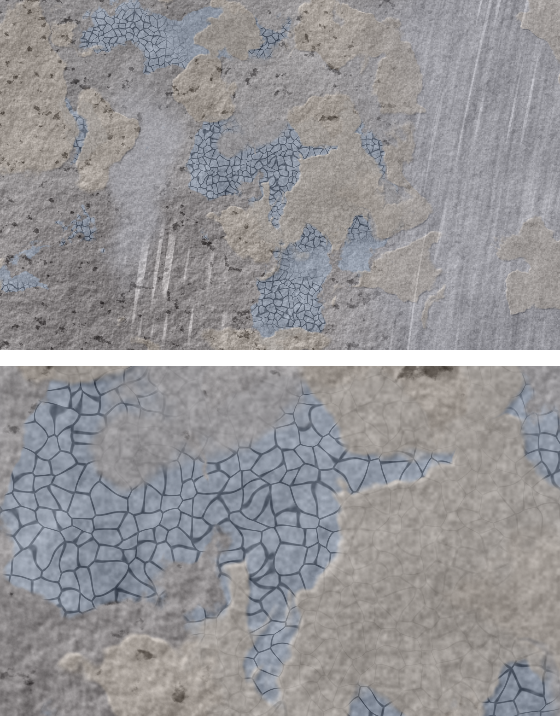
Top, the full canvas; bottom, a detail of the centre.
This texture is drawn by a WebGL 1 fragment shader. Its source:

```glsl
precision highp float;
uniform vec2 u_resolution;

float hash(vec2 p) {
  vec3 q = fract(p.xyx * 0.1031);
  q += dot(q, q.yzx + 33.33);
  return fract((q.x + q.y) * q.z);
}

float noise(vec2 p) {
  vec2 i = floor(p), f = fract(p);
  f = f * f * (3.0 - 2.0 * f);
  return mix(mix(hash(i), hash(i + vec2(1, 0)), f.x),
             mix(hash(i + vec2(0, 1)), hash(i + vec2(1, 1)), f.x), f.y);
}

float fbm(vec2 p) {
  float sum = 0.0, amp = 0.52;
  for (int i = 0; i < 5; i++) {
    sum += amp * noise(p);
    p = mat2(1.6, 1.2, -1.2, 1.6) * p + 7.3;
    amp *= 0.5;
  }
  return sum;
}

// Positive inside, roughly a distance
float blob(vec2 p, vec2 centre, vec2 radius) {
  return (1.0 - length((p - centre) / radius)) * min(radius.x, radius.y);
}

vec2 ragged(vec2 p) {
  return p + 0.17 * (vec2(fbm(p * 8.0), fbm(p * 8.0 + 40.0)) - 0.5);
}

// Exposed blue paint
float paintField(vec2 p) {
  float d = blob(p, vec2(0.86, 0.47), vec2(0.16, 0.20));
  d = max(d, blob(p, vec2(0.63, 0.56), vec2(0.09, 0.14)));
  d = max(d, blob(p, vec2(1.04, 0.46), vec2(0.08, 0.22)));
  d = max(d, blob(p, vec2(0.85, 0.20), vec2(0.10, 0.18)));
  d = max(d, blob(p, vec2(0.52, 0.90), vec2(0.28, 0.08)));
  d = max(d, blob(p, vec2(0.22, 0.64), vec2(0.06, 0.08)));
  return max(d, (fbm(p * 5.0 + 17.0) - 0.67 - 0.2 * smoothstep(0.2, 1.2, p.x)) * 0.3);
}

// Raised warm plaster
float plasterField(vec2 p) {
  float d = blob(p, vec2(0.59, 0.76), vec2(0.09, 0.09));
  d = max(d, blob(p, vec2(0.94, 0.67), vec2(0.13, 0.08)));
  d = max(d, blob(p, vec2(1.16, 0.75), vec2(0.08, 0.11)));
  d = max(d, blob(p, vec2(0.08, 0.74), vec2(0.12, 0.26)));
  d = max(d, blob(p, vec2(0.28, 0.60), vec2(0.07, 0.16)));
  d = max(d, blob(p, vec2(0.76, 0.02), vec2(0.20, 0.06)));
  return max(d, (fbm(p * 4.5 + 61.0) - 0.64) * 0.3);
}

float relief(vec2 p, float rough) {
  float grit = fbm(p * 26.0) + 0.4 * fbm(p * 85.0);
  return rough * grit + 0.16 * smoothstep(-0.004, 0.006, plasterField(ragged(p)));
}

// Gap between the two nearest cell centres: zero on a crack
float cellEdge(vec2 p) {
  vec2 cell = floor(p);
  float near = 9.0, second = 9.0;
  for (int y = -1; y <= 1; y++) {
    for (int x = -1; x <= 1; x++) {
      vec2 c = cell + vec2(x, y);
      float d = length(c + 0.1 + 0.8 * vec2(hash(c), hash(c + 91.0)) - p);
      second = min(second, max(near, d));
      near = min(near, d);
    }
  }
  return second - near;
}

void main() {
  vec2 p = gl_FragCoord.xy / u_resolution.y;
  float pixel = 1.0 / u_resolution.y;
  vec2 q = ragged(p);
  float cloud = fbm(p * 3.5 + 5.0);
  float right = smoothstep(0.95, 1.25, p.x + 0.3 * (cloud - 0.5));
  float low = 1.0 - smoothstep(0.3, 0.62, p.y);

  // Cement ground, warm and dark at lower left, cool at right
  vec3 color = mix(vec3(0.57, 0.56, 0.565), vec3(0.585, 0.585, 0.61), right);
  color -= 0.05 * low * (1.0 - right) * vec3(0.9, 1.0, 1.05);
  color += 0.22 * (cloud - 0.5);

  // Pale trowel smear
  float smear = smoothstep(-0.03, 0.05, blob(q, vec2(0.41 + 0.05 * (p.y - 0.5), 0.49), vec2(0.09, 0.30)));
  color = mix(color, vec3(0.64, 0.64, 0.665), 0.8 * smear);

  // Blue paint with a net of cracks
  float paint = smoothstep(-0.004, 0.006, paintField(q) + 0.05 * (fbm(p * 28.0) - 0.5));
  vec3 blue = vec3(0.555, 0.59, 0.645) + 0.18 * (fbm(p * 9.0) - 0.5);
  float crackWidth = 0.03 + 0.12 * noise(p * 13.0);
  float edge = cellEdge(p * 52.0 + 0.9 * vec2(noise(p * 40.0), noise(p * 40.0 + 20.0)));
  float crack = 1.0 - smoothstep(crackWidth * 0.3, crackWidth + 40.0 * pixel, edge);
  blue -= 0.24 * crack * smoothstep(0.2, 0.55, noise(p * 8.0 + 3.0));
  color = mix(color, blue, paint * 0.95);

  // Grey skim and warm plaster over the paint
  float skim = max(blob(q, vec2(0.74, 0.71), vec2(0.09, 0.17)), blob(q, vec2(1.06, 0.44), vec2(0.07, 0.09)));
  color = mix(color, vec3(0.595, 0.585, 0.59), 0.9 * smoothstep(-0.005, 0.012, skim));
  float plaster = smoothstep(-0.004, 0.006, plasterField(q));
  vec3 warm = vec3(0.63, 0.60, 0.57) + 0.16 * (fbm(p * 12.0) - 0.5);
  color = mix(color, warm, plaster * mix(0.85, 0.6, right));

  // Slanted brush strokes
  vec2 along = vec2(p.x - 0.13 * p.y - 0.05 * p.y * p.y + 0.01 * noise(p * 5.0), p.y);
  float streak = noise(along * vec2(110.0, 5.0)) + 0.6 * noise(along * vec2(230.0, 9.0)) - 0.8;
  color += streak * 0.09 * right * (1.0 - 0.6 * plaster);
  float sweep = smoothstep(0.0, 0.08, blob(q, vec2(0.51, 0.17), vec2(0.16, 0.24)));
  color += 0.2 * sweep * smoothstep(0.62, 0.85, noise(along * vec2(85.0, 4.0) + 9.0));
  float scratch = smoothstep(0.84, 0.94, noise(along * vec2(75.0, 3.0) + 31.0));
  color += 0.1 * scratch * right;

  // Side light on the rough surface, then pits and grain
  float rough = mix(0.75, 0.4, right) * (1.0 - 0.5 * smear) * (1.0 - 0.5 * paint) + 0.25 * low * (1.0 - right);
  float light = relief(p, rough) - relief(p + vec2(-0.0024, 0.0032), rough);
  color += clamp(light * 0.8, -0.2, 0.14);
  float pitted = (1.0 - 0.75 * right) * (1.0 - 0.8 * smear) * (1.0 - 0.8 * paint);
  float pit = smoothstep(0.66, 0.8, fbm(p * vec2(48.0, 56.0) + 11.0));
  color -= 0.24 * pit * pitted;
  color += 0.09 * (noise(p * 290.0) - 0.5) + 0.05 * (noise(p * 140.0) - 0.5);

  gl_FragColor = vec4(clamp(color, 0.0, 1.0), 1.0);
}
```
